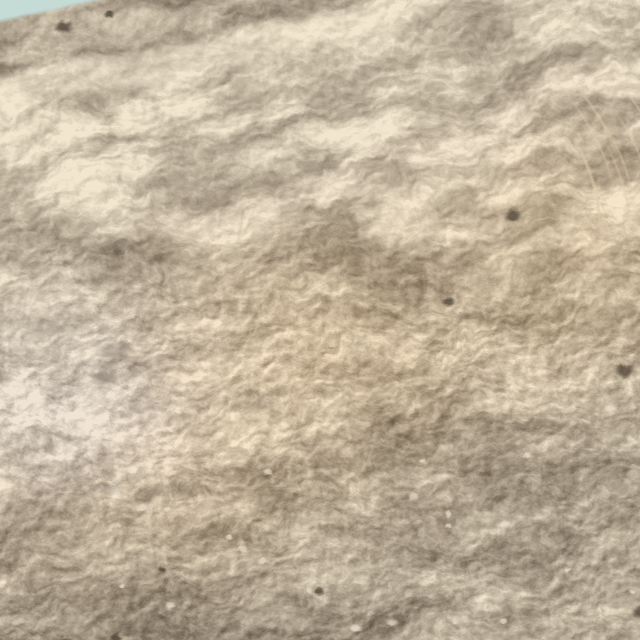
This texture is drawn by a three.js fragment shader. Its source:

```glsl
// Weathered sandy hillside: tilted pale streaks above, fine rough soil below.
// Layers of warped gradient noise set the tone, broad soft patches tint it,
// and scattered pits, pebbles and dry stalks are laid on top.

varying vec2 vUv;

vec2 hash2(vec2 p) {
  vec3 q = fract(vec3(p.xyx) * vec3(0.1031, 0.1030, 0.0973));
  q += dot(q, q.yzx + 33.33);
  return fract((q.xx + q.yz) * q.zy);
}

vec2 gradientAt(vec2 cell) {
  float angle = 6.2832 * hash2(cell + 71.0).x;
  return vec2(cos(angle), sin(angle));
}

float gradientNoise(vec2 p) {
  vec2 i = floor(p), f = fract(p);
  vec2 u = f * f * f * (f * (f * 6.0 - 15.0) + 10.0);
  vec2 e = vec2(1.0, 0.0);
  float low = mix(dot(gradientAt(i), f), dot(gradientAt(i + e), f - e), u.x);
  float high = mix(dot(gradientAt(i + e.yx), f - e.yx),
                   dot(gradientAt(i + 1.0), f - 1.0), u.x);
  return mix(low, high, u.y);
}

float fbm(vec2 p) {
  float sum = 0.0, amp = 1.0;
  for (int i = 0; i < 4; i++) {
    sum += amp * gradientNoise(p);
    p = mat2(1.92, 0.56, -0.56, 1.92) * p + 17.3;
    amp *= 0.58;
  }
  return sum;
}

// Soft elliptical patch, 1 at its centre
float patchAt(vec2 p, vec2 centre, vec2 radius) {
  vec2 d = (p - centre) / radius;
  return exp(-dot(d, d));
}

// Irregular flecks, one in a share of the grid cells
float flecks(vec2 p, float cells, float share, float radius, float seed) {
  vec2 g = p * cells, base = floor(g);
  float cover = 0.0;
  for (int y = -1; y <= 1; y++) {
    for (int x = -1; x <= 1; x++) {
      vec2 cell = base + vec2(x, y);
      vec2 pick = hash2(cell + seed);
      vec2 d = g - cell - hash2(cell + seed + 43.0);
      float size = radius * (0.55 + 0.75 * pick.y);
      float fleck = 1.0 - smoothstep(0.35, 1.3, length(d * vec2(0.8, 1.1)) / size);
      cover = max(cover, fleck * step(pick.x, share));
    }
  }
  return cover;
}

void main() {
  vec2 p = vUv;
  vec2 along = mat2(0.978, -0.208, 0.208, 0.978) * p;
  vec2 warp = vec2(fbm(p * 5.0 + 3.0), fbm(p * 5.0 + 29.0));
  vec2 soft = p + 0.05 * warp;
  float slope = p.y - 0.19 * p.x + 0.012 * warp.y;
  float upper = smoothstep(0.45, 0.7, p.y + 0.06 * warp.x);

  // Streaky patches with ragged edges, and fine relief lit from above
  vec2 ragged = vec2(fbm(p * 28.0 + 61.0), fbm(p * 28.0 + 83.0));
  vec2 bent = along + 0.025 * warp + 0.006 * ragged;
  float streaks = fbm(bent * vec2(5.0, 15.0) + 7.0);
  streaks = mix(streaks, 1.3 * smoothstep(-0.35, 0.35, streaks) - 0.65, 0.4);
  float clumps = fbm(bent * vec2(14.0, 25.0) + 41.0);
  vec2 grit = bent * vec2(36.0, 56.0);
  float relief = fbm(grit) - fbm(grit + vec2(-0.15, 0.40));
  float grain = fbm(along * vec2(62.0, 84.0) + 13.0);

  // Broad light and dark areas
  float greyPatch = patchAt(soft, vec2(0.12, 0.36), vec2(0.23, 0.14));
  float ridge = smoothstep(0.815, 0.84, slope) * (1.0 - smoothstep(0.87, 0.89, slope))
              * (1.0 - smoothstep(0.5, 0.8, p.x));
  float crest = smoothstep(0.875, 0.895, slope) * (1.0 - smoothstep(0.35, 0.6, p.x));
  float tone = 0.54 + 0.10 * upper + 0.32 * greyPatch + 0.24 * ridge - 0.33 * crest;
  tone += 0.24 * patchAt(soft, vec2(0.82, 0.40), vec2(0.13, 0.05));
  tone += 0.17 * patchAt(soft, vec2(0.10, 0.74), vec2(0.20, 0.10));
  tone += 0.17 * patchAt(soft, vec2(0.62, 0.82), vec2(0.16, 0.10));
  tone += 0.14 * patchAt(soft, vec2(0.45, 0.42), vec2(0.22, 0.12));
  tone -= 0.25 * patchAt(soft, vec2(0.22, 0.61), vec2(0.28, 0.045));
  tone -= 0.18 * patchAt(soft, vec2(0.52, 0.56), vec2(0.16, 0.07));
  tone -= 0.24 * patchAt(soft, vec2(0.80, 0.25), vec2(0.32, 0.14));
  tone -= 0.14 * patchAt(soft, vec2(0.20, 0.17), vec2(0.28, 0.07));
  tone -= 0.45 * patchAt(soft, vec2(0.25, 0.01), vec2(0.45, 0.07));
  tone += mix(0.25, 0.52, upper) * (1.0 - 0.6 * ridge) * streaks;
  tone += mix(0.34, 0.24, upper) * clumps;
  tone += mix(0.32, 0.24, upper) * (1.0 - 0.4 * ridge) * relief;
  tone += mix(0.25, 0.15, upper) * grain;

  // Earth ramp with warm and grey tints
  tone = clamp(tone, -0.3, 1.08);
  vec3 color = mix(vec3(0.53, 0.48, 0.41), vec3(0.92, 0.87, 0.78), tone);
  float warm = patchAt(soft, vec2(0.48, 0.44), vec2(0.26, 0.17))
             + 0.8 * patchAt(soft, vec2(0.92, 0.60), vec2(0.22, 0.18))
             + 0.5 * patchAt(soft, vec2(0.25, 0.22), vec2(0.25, 0.12));
  color += warm * vec3(0.022, -0.008, -0.045);
  color += greyPatch * vec3(-0.015, -0.004, 0.035);

  // Dry stalks at the right
  for (int i = 0; i < 8; i++) {
    vec2 r = hash2(vec2(float(i), 5.0));
    vec2 d = p - vec2(0.92 + 0.10 * r.x, 0.70 + 0.13 * r.y);
    float across = abs(d.x + (0.25 + 0.4 * r.y) * d.y + 2.0 * d.y * d.y);
    float stalk = (1.0 - smoothstep(0.0008, 0.004, across)) * (1.0 - smoothstep(0.03, 0.09, abs(d.y)));
    color = mix(color, vec3(0.88, 0.80, 0.67), 0.35 * stalk);
  }

  // Pebbles, hollows and dark pits
  vec2 rough = p + 0.004 * vec2(clumps, grain);
  float pebbles = flecks(rough, 26.0, 0.08, 0.16, 3.0) * (1.0 - smoothstep(0.3, 0.65, p.y));
  color = mix(color, vec3(0.94, 0.90, 0.82), 0.7 * pebbles);
  float hollows = flecks(rough * vec2(0.6, 1.0), 19.0, 0.28, 0.25, 11.0) * greyPatch;
  color = mix(color, vec3(0.55, 0.51, 0.46), 0.8 * hollows);
  float pits = flecks(rough, 9.0, 0.11, 0.085, 23.0);
  color = mix(color, vec3(0.28, 0.24, 0.19), 0.75 * pits);

  // Sliver of pale sky in the upper left corner
  float sky = smoothstep(0.962, 0.972, p.y - 0.22 * p.x + 0.003 * warp.x);
  gl_FragColor = vec4(mix(color, vec3(0.77, 0.86, 0.84), sky), 1.0);
}
```
